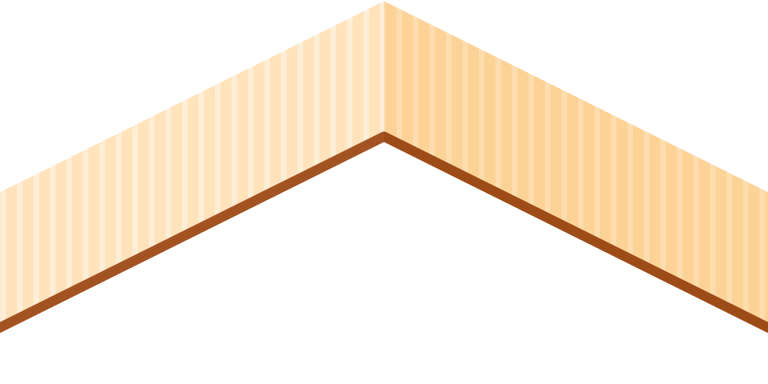
Reproduce this background procedurally as a WebGL 2 fragment shader.

```glsl
#version 300 es
precision highp float;
// A pitched band of striped cream and amber panels with a brown trim on white.

uniform vec2 u_resolution;
out vec4 outColor;

// Layout, in units of the canvas height; x is measured from the centre line
const float SLOPE = 0.4975;
const float ROOF_APEX = 0.997;
const float TRIM_APEX = 0.6445;
const float TRIM_RADIUS = 0.0128;
const float STRIPE_PERIOD = 0.04297;
const float STRIPE_WIDTH = 0.0143;
const float STRIPE_CENTER = -0.0033;

// Palette
const vec3 PAPER = vec3(1.0);
const vec3 LEFT_BASE = vec3(1.0, 0.89, 0.73);
const vec3 LEFT_STRIPE = vec3(1.0, 0.935, 0.845);
const vec3 RIGHT_BASE = vec3(0.988, 0.824, 0.588);
const vec3 RIGHT_STRIPE = vec3(0.992, 0.865, 0.68);
const vec3 LEFT_TRIM = vec3(0.64, 0.32, 0.13);
const vec3 RIGHT_TRIM = vec3(0.62, 0.30, 0.09);

// Coverage of a shape from its signed distance, softened over one pixel
float coverage(float dist, float pixel) {
    return clamp(0.5 - dist / pixel, 0.0, 1.0);
}

// Signed distance to the nearest vertical stripe
float stripeDistance(float x) {
    float offset = x - STRIPE_CENTER;
    float nearest = (fract(offset / STRIPE_PERIOD + 0.5) - 0.5) * STRIPE_PERIOD;
    return abs(nearest) - 0.5 * STRIPE_WIDTH;
}

// Distance to the mirrored trim line, rounded at its apex
float trimDistance(vec2 p) {
    vec2 q = vec2(abs(p.x), p.y - TRIM_APEX);
    vec2 along = normalize(vec2(1.0, -SLOPE));
    return length(q - along * max(dot(q, along), 0.0)) - TRIM_RADIUS;
}

// Signed distance to the area below a gable with the given apex
float gableDistance(vec2 p, float apex) {
    return (p.y - apex + SLOPE * abs(p.x)) / length(vec2(1.0, SLOPE));
}

void main() {
    float pixel = 1.0 / u_resolution.y;
    vec2 p = (gl_FragCoord.xy - vec2(0.5 * u_resolution.x, 0.0)) * pixel;
    float right = coverage(-p.x, pixel);

    // Striped panels, darker on the right
    float stripe = coverage(stripeDistance(p.x), pixel);
    vec3 leftPanel = mix(LEFT_BASE, LEFT_STRIPE, stripe);
    vec3 rightPanel = mix(RIGHT_BASE, RIGHT_STRIPE, stripe);
    vec3 panel = mix(leftPanel, rightPanel, right);

    // Band between the roof line and the trim
    float band = max(gableDistance(p, ROOF_APEX), -gableDistance(p, TRIM_APEX));
    vec3 color = mix(PAPER, panel, coverage(band, pixel));

    // Trim along the lower edge
    vec3 trim = mix(LEFT_TRIM, RIGHT_TRIM, right);
    color = mix(color, trim, coverage(trimDistance(p), pixel));

    outColor = vec4(color, 1.0);
}
```
